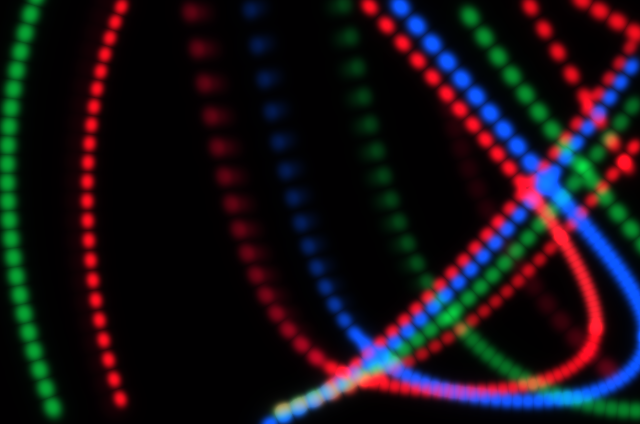
A WebGL 2 fragment shader for this background:

```glsl
#version 300 es
precision highp float;

uniform vec2 u_resolution;
out vec4 outColor;

#define RED vec3(0.96, 0.05, 0.11)
#define DIM_RED vec3(0.92, 0.03, 0.17)
#define GREEN vec3(0.02, 0.60, 0.18)
#define BLUE vec3(0.04, 0.34, 1.05)
#define PALE vec3(0.32, 0.36, 0.24)
#define NIGHT vec3(0.004, 0.001, 0.004)
#define HALO 0.07
#define HALO_SPREAD 0.25
#define STRETCH 1.25
#define SOFTNESS 1.25
#define ECHO_SHIFT 0.022
#define CROWDING 0.35

// Soft beads along a cubic curve; level.x fades to level.y towards the end.
float strand(vec2 p, vec2 a, vec2 b, vec2 c, vec2 d,
             int beads, float radius, vec2 level) {
  vec2 k1 = 3.0 * (b - a);
  vec2 k2 = 3.0 * (a - 2.0 * b + c);
  vec2 k3 = d - a + 3.0 * (b - c);
  float light = 0.0;
  for (int i = 0; i < beads; i++) {
    float t = float(i) / float(beads);
    vec2 offset = (p - a - t * (k1 + t * (k2 + t * k3))) / radius;
    vec2 tangent = normalize(k1 + t * (2.0 * k2 + 3.0 * t * k3));
    float along = dot(offset, tangent) / STRETCH;
    float across = dot(offset, vec2(-tangent.y, tangent.x));
    float q = along * along + across * across;
    float bead = exp(-pow(q, SOFTNESS)) + HALO * exp(-q * HALO_SPREAD);
    light = max(light, bead * mix(level.x, level.y, t * t * t * t));
  }
  return light;
}

// Faint falling strands, each smeared sideways by fading echoes.
vec3 dimStrands(vec2 p) {
  vec3 light = vec3(0.0);
  for (int echo = 0; echo < 3; echo++) {
    float shift = float(echo) * ECHO_SHIFT;
    vec2 slant = shift * vec2(0.8, 0.2);
    vec2 fade = echo == 0 ? vec2(1.0) : vec2(0.45 / float(echo), 0.0);
    light += DIM_RED * strand(p - vec2(shift, 0.0), vec2(0.447, 0.971), vec2(0.532, 0.530),
      vec2(0.582, 0.250), vec2(0.784, 0.131), 15, 0.019, fade * vec2(0.29, 0.85));
    light += BLUE * strand(p - slant, vec2(0.588, 0.976), vec2(0.665, 0.575),
      vec2(0.737, 0.300), vec2(0.863, 0.186), 14, 0.0175, fade * vec2(0.20, 1.0));
    light += GREEN * strand(p + slant, vec2(0.814, 0.990), vec2(0.892, 0.627),
      vec2(0.938, 0.384), vec2(1.098, 0.216), 14, 0.018, fade * vec2(0.28, 0.65));
  }
  light += DIM_RED * strand(p, vec2(1.059, 0.745), vec2(1.118, 0.510),
    vec2(1.275, 0.255), vec2(1.471, 0.098), 15, 0.024, vec2(0.12, 0.40));
  return light;
}

// Two bowed strands at the left.
vec3 leftStrands(vec2 p) {
  vec3 light = GREEN * strand(p, vec2(0.086, 1.010), vec2(-0.029, 0.673),
    vec2(0.006, 0.333), vec2(0.141, -0.004), 23, 0.021, vec2(0.98));
  light += RED * strand(p, vec2(0.286, 0.984), vec2(0.178, 0.725),
    vec2(0.176, 0.345), vec2(0.300, 0.014), 22, 0.0155, vec2(0.95));
  light += DIM_RED * strand(p, vec2(0.250, 1.000), vec2(0.150, 0.725),
    vec2(0.150, 0.345), vec2(0.280, 0.000), 22, 0.030, vec2(0.06));
  return light;
}

// Bright hairpins: curved bottom, smooth turn, then beads to the top.
vec3 loops(vec2 p) {
  vec3 light = RED * strand(p, vec2(0.784, 0.131), vec2(0.961, 0.051),
    vec2(1.406, 0.039), vec2(1.406, 0.235), 32, 0.0175, vec2(0.88));
  light += (RED + vec3(0.0, 0.08, 0.07)) * strand(p, vec2(1.406, 0.235), vec2(1.406, 0.324),
    vec2(1.314, 0.461), vec2(1.255, 0.539), 24, 0.0175, vec2(0.95));
  light += RED * strand(p, vec2(1.255, 0.539), vec2(1.141, 0.676),
    vec2(1.016, 0.829), vec2(0.830, 1.030), 13, 0.0175, vec2(1.0));

  light += BLUE * strand(p, vec2(0.863, 0.186), vec2(1.000, 0.020),
    vec2(1.525, -0.010), vec2(1.525, 0.216), 36, 0.019, vec2(0.95));
  light += BLUE * strand(p, vec2(1.525, 0.216), vec2(1.525, 0.314),
    vec2(1.373, 0.471), vec2(1.284, 0.578), 26, 0.021, vec2(1.0));
  light += BLUE * strand(p, vec2(1.284, 0.578), vec2(1.167, 0.720),
    vec2(1.053, 0.859), vec2(0.905, 1.030), 11, 0.021, vec2(1.05));

  light += GREEN * strand(p, vec2(1.098, 0.216), vec2(1.196, 0.108),
    vec2(1.353, 0.029), vec2(1.529, 0.031), 18, 0.021, vec2(0.65, 0.8));
  light += GREEN * strand(p, vec2(1.520, 0.422), vec2(1.373, 0.598),
    vec2(1.235, 0.775), vec2(1.075, 1.010), 14, 0.021, vec2(0.85));
  return light;
}

// Rising bundle that converges at the bottom, with a pale core.
vec3 bundle(vec2 p) {
  vec3 light = RED * strand(p, vec2(0.784, 0.094), vec2(1.039, 0.304),
    vec2(1.294, 0.588), vec2(1.510, 0.925), 27, 0.0155, vec2(0.88, 0.6));
  light += BLUE * strand(p, vec2(0.637, 0.000), vec2(0.980, 0.163),
    vec2(1.265, 0.516), vec2(1.514, 0.878), 30, 0.0175, vec2(0.95, 0.85));
  light += GREEN * strand(p, vec2(0.667, 0.031), vec2(1.039, 0.167),
    vec2(1.255, 0.422), vec2(1.520, 0.788), 28, 0.019, vec2(0.85, 0.55));
  light += RED * strand(p, vec2(0.667, 0.035), vec2(1.078, 0.137),
    vec2(1.275, 0.363), vec2(1.520, 0.686), 29, 0.0155, vec2(0.6, 0.95));
  light += PALE * strand(p, vec2(0.667, 0.031), vec2(0.750, 0.070),
    vec2(0.850, 0.110), vec2(0.945, 0.150), 24, 0.014, vec2(0.9));
  return light;
}

// Short red strands in the upper right corner.
vec3 cornerStrands(vec2 p) {
  float light = strand(p, vec2(1.251, 0.984), vec2(1.337, 0.842),
    vec2(1.424, 0.699), vec2(1.510, 0.557), 8, 0.018, vec2(0.88));
  light += strand(p, vec2(1.373, 1.000), vec2(1.428, 0.966),
    vec2(1.484, 0.932), vec2(1.539, 0.898), 4, 0.020, vec2(0.9));
  return RED * light;
}

void main() {
  vec2 p = gl_FragCoord.xy / u_resolution.y;
  vec3 color = NIGHT + dimStrands(p) + leftStrands(p) + loops(p) + bundle(p) + cornerStrands(p);
  // Crowded crossings keep their hue instead of turning white.
  color /= 1.0 + CROWDING * max(dot(color, vec3(1.0)) - 1.4, 0.0);
  outColor = vec4(min(color, 1.0), 1.0);
}
```
